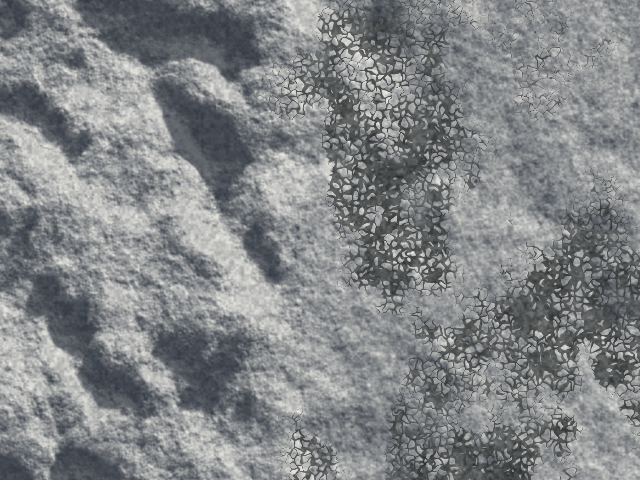
Give the GLSL for this texture, as a WebGL 1 fragment shader.

```glsl
precision highp float;
uniform vec2 u_resolution;

float hash(vec2 p) {
  p = fract(p * vec2(0.1031, 0.1137));
  p += dot(p, p.yx + 33.33);
  return fract((p.x + p.y) * p.x * 17.0);
}

float noise(vec2 p) {
  vec2 cell = floor(p), f = fract(p);
  f = f * f * f * (f * (f * 6.0 - 15.0) + 10.0);
  return mix(mix(hash(cell), hash(cell + vec2(1, 0)), f.x),
             mix(hash(cell + vec2(0, 1)), hash(cell + 1.0), f.x), f.y);
}

float fbm(vec2 p) {
  float sum = 0.0, amplitude = 0.53;
  for (int i = 0; i < 5; i++) {
    sum += amplitude * noise(p);
    p = mat2(0.8, 0.6, -0.6, 0.8) * p * 2.07 + 17.3;
    amplitude *= 0.47;
  }
  return sum;
}

// Snow height: diagonal drifts, flatter to the right, covered in round lumps
float snowHeight(vec2 p) {
  float roughness = mix(1.0, 0.3, smoothstep(0.4, 0.8, p.x - 0.12 * p.y));
  vec2 bent = p + 0.04 * vec2(noise(p * 11.0), noise(p * 11.0 + 70.0));
  vec2 drift = vec2(dot(bent, vec2(0.64, -0.77)) * 4.2, dot(bent, vec2(0.77, 0.64)) * 6.5);
  float drifts = 0.44 * noise(drift + 60.0) + 0.2 * noise(drift.yx * 1.9 + 33.0);
  return roughness * drifts + (0.07 + 0.19 * roughness) * fbm(p * 12.0 + 9.0);
}

// Crust grains: x = distance to the gap, y = random per grain, zw = offset from centre
vec4 grains(vec2 p) {
  vec2 cell = floor(p), nearestOffset = vec2(0.0);
  float nearest = 9.0, second = 9.0, id = 0.0;
  for (int j = -1; j <= 1; j++) {
    for (int i = -1; i <= 1; i++) {
      vec2 c = cell + vec2(i, j);
      vec2 offset = p - c - 0.1 - 0.8 * vec2(hash(c + 5.0), hash(c + 91.0));
      float d = length(offset);
      if (d < nearest) {
        second = nearest;
        nearest = d;
        nearestOffset = offset;
        id = hash(c + 153.0);
      } else {
        second = min(second, d);
      }
    }
  }
  return vec4(min(second - nearest, 0.95 - 1.2 * nearest), id, nearestOffset);
}

void main() {
  vec2 p = gl_FragCoord.xy / u_resolution.y;
  vec2 sun = normalize(vec2(0.5, 0.85));

  // Sunlit slopes
  float height = snowHeight(p);
  float slope = (height - snowHeight(p + sun * 0.004)) / 0.004;
  float tone = 0.63 + 0.13 * clamp(slope, -2.4, 2.4);
  tone += 0.2 * (fbm(p * 6.0 + 8.0) - 0.5);

  // Shadows cast away from the sun
  float blocked = 0.0;
  for (int i = 1; i <= 14; i++) {
    float reach = float(i) * 0.008;
    blocked = max(blocked, snowHeight(p + sun * reach) - height - reach * 1.15);
  }
  float shadow = smoothstep(0.0, 0.06, blocked);
  tone = mix(tone, 0.01 + 0.26 * tone, shadow * 0.92);

  // Crystalline sparkle
  float sparkle = noise(p * 95.0) + noise(p * 190.0 + 31.0) - 1.0;
  tone += 0.23 * sparkle * (1.0 - 0.6 * shadow);

  // Patches where the crust breaks up over dark ice
  float patches = smoothstep(0.28, 0.62, fbm(p * vec2(8.0, 6.0) + 21.0));
  float thaw = smoothstep(0.52, 0.8, p.x + 0.2 * (noise(p * 6.0) - 0.5));
  thaw *= patches * (1.0 - 0.65 * smoothstep(1.5, 2.0, p.x + p.y));
  vec2 ragged = vec2(noise(p * 85.0), noise(p * 85.0 + 50.0)) - 0.5;
  vec4 grain = grains(p * 60.0 + ragged * 0.8);
  float pools = 0.6 * noise(p * 22.0 + 14.0) + 0.4 * noise(p * 47.0 + 3.0);
  float gap = thaw * (0.95 * pools + 0.3 * grain.y - 0.02) - 0.2 + 0.15 * sparkle;
  float ice = 1.0 - smoothstep(gap - 0.12, gap + 0.12, grain.x);
  ice *= smoothstep(0.1, 0.35, thaw);
  tone += thaw * (1.0 - shadow) * (0.28 * dot(grain.zw, sun) + 0.16 * (grain.y - 0.35));

  // Blue-grey shade to warm white, with olive-grey ice
  vec3 snow = mix(vec3(0.19, 0.215, 0.255), vec3(0.81, 0.81, 0.795), clamp(tone, 0.0, 1.15));
  vec3 iceColor = vec3(0.29, 0.3, 0.3) + 0.12 * sparkle + 0.12 * (noise(p * 24.0) - 0.5);
  gl_FragColor = vec4(mix(snow, iceColor, ice * 0.92), 1.0);
}
```
